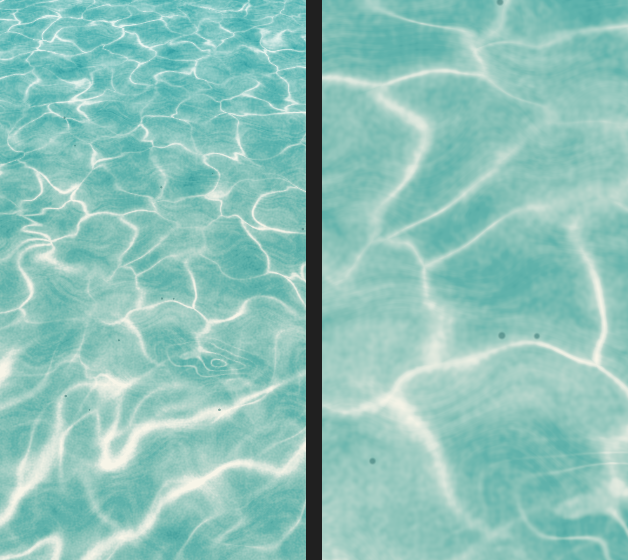
Left, the full canvas; right, a detail of the centre.
Write a WebGL 2 fragment shader that draws this texture.

```glsl
#version 300 es
precision highp float;

uniform vec2 u_resolution;
out vec4 fragColor;

vec2 hash2(vec2 p) {
    vec3 q = fract(vec3(p.xyx) * vec3(0.1031, 0.1030, 0.0973));
    q += dot(q, q.yzx + 33.33);
    return fract((q.xx + q.yz) * q.zy);
}

float cornerSlope(vec2 cell, vec2 offset) {
    return dot(hash2(cell) * 2.0 - 1.0, offset);
}

// Gradient noise, centred on zero
float noise(vec2 p) {
    vec2 i = floor(p), f = fract(p);
    vec2 u = f * f * f * (f * (f * 6.0 - 15.0) + 10.0);
    vec2 e = vec2(1.0, 0.0);
    float low = mix(cornerSlope(i, f), cornerSlope(i + e, f - e), u.x);
    float high = mix(cornerSlope(i + e.yx, f - e.yx), cornerSlope(i + 1.0, f - 1.0), u.x);
    return mix(low, high, u.y);
}

float fbm(vec2 p) {
    float sum = 0.0, amp = 1.0;
    for (int i = 0; i < 4; i++) {
        sum += amp * noise(p);
        p = mat2(1.6, 1.2, -1.2, 1.6) * p + 17.3;
        amp *= 0.5;
    }
    return sum;
}

vec2 warp(vec2 p, float freq, float amount) {
    return p + amount * vec2(noise(p * freq + 41.7), noise(p * freq + 93.1));
}

// Gap between the two nearest cell centres, zero on cell borders
float cellBorder(vec2 p) {
    vec2 i = floor(p), f = fract(p);
    float first = 8.0, second = 8.0;
    for (int y = -1; y <= 1; y++) {
        for (int x = -1; x <= 1; x++) {
            vec2 cell = vec2(x, y);
            float d = length(cell + 0.05 + 0.9 * hash2(i + cell) - f);
            second = min(second, max(first, d));
            first = min(first, d);
        }
    }
    return second - first;
}

float thread(float d, float width) {
    float w = max(width, 0.8 * fwidth(d));
    return (width / w) * exp(-d * d / (w * w));
}

// Long slanted filaments: soft halo with a bright core
float filaments(vec2 p, vec2 stretch, float width) {
    vec2 q = mat2(0.77, -0.64, 0.64, 0.77) * p;
    q = warp(warp(q, 2.6, 0.14), 7.0, 0.05) * stretch;
    float d = abs(noise(q));
    float strength = smoothstep(-0.4, 0.15, noise(q * 0.8 + 61.0));
    float core = width * (1.0 + 1.6 * noise(q * 1.5 + 23.0));
    return strength * (0.6 * thread(d, core) + 0.34 * exp(-d * 10.0));
}

// Nested contour lines inside an elliptical patch
float swirl(vec2 p, vec2 centre, vec2 radius) {
    vec2 q = (p - centre) / radius;
    float level = length(warp(q, 1.1, 0.8)) * 3.2 + noise(q * 1.7) * 1.5;
    float d = abs(fract(level) - 0.5);
    return thread(d, 0.11) * exp(-dot(q, q) * 1.6);
}

float specks(vec2 p, float density) {
    vec2 g = p * density;
    vec2 h = hash2(floor(g) + 7.0);
    float radius = 0.02 + 0.06 * h.y;
    float d = length(fract(g) - 0.2 - 0.6 * h.yx);
    return step(0.975, h.x) * smoothstep(radius + 0.05, radius - 0.02, d);
}

vec3 waterRamp(float t) {
    vec3 c = mix(vec3(0.25, 0.62, 0.61), vec3(0.38, 0.70, 0.67), smoothstep(-0.1, 0.2, t));
    c = mix(c, vec3(0.51, 0.75, 0.71), clamp((t - 0.2) * 5.0, 0.0, 1.0));
    c = mix(c, vec3(0.62, 0.80, 0.76), clamp((t - 0.4) * 5.0, 0.0, 1.0));
    c = mix(c, vec3(0.72, 0.84, 0.80), clamp((t - 0.6) * 5.0, 0.0, 1.0));
    c = mix(c, vec3(0.85, 0.90, 0.86), clamp((t - 0.8) * 5.0, 0.0, 1.0));
    return mix(c, vec3(0.97, 0.96, 0.91), clamp((t - 1.0) * 3.0, 0.0, 1.0));
}

void main() {
    vec2 uv = gl_FragCoord.xy / u_resolution.x;
    float height = gl_FragCoord.y / u_resolution.y;

    // Receding water plane
    float depth = 1.0 / (1.6 - height);
    vec2 plane = vec2((uv.x - 0.5) * 5.4, 14.0) * depth + 20.0;
    float near = smoothstep(0.47, 0.25, height);

    // Net of refracted light
    float border = cellBorder(warp(warp(plane, 0.9, 0.9), 2.3, 0.32));
    float patchy = smoothstep(-0.3, 0.25, noise(plane * 0.8 + 5.0));
    float width = 0.075 + 0.1 * max(noise(plane * 1.4 + 31.0), -0.3);
    float net = 0.40 * exp(-border * 5.0) * (0.45 + 0.55 * patchy);
    net += 0.48 * thread(border, width) * (0.12 + 0.88 * patchy);

    // Shaded body, fine ripples and sand grain
    float light = 0.31 + 0.50 * fbm(plane * 0.95 + 12.0);
    light += 0.24 * fbm(warp(plane, 1.5, 0.9) * vec2(2.6, 6.0));
    light += 0.16 * noise(uv * 130.0) + 0.10 * noise(uv * 60.0);

    light += net * mix(1.0, 0.22, near);
    light += near * filaments(uv, vec2(1.7, 4.6), 0.07);
    light += 0.5 * near * filaments(uv + 3.7, vec2(3.4, 8.0), 0.06);
    light += 0.6 * swirl(uv, vec2(0.67, 0.65), vec2(0.17, 0.08));

    vec3 colour = waterRamp(light);
    colour += vec3(-0.05, 0.01, 0.035) * smoothstep(0.55, 1.0, height);
    colour = mix(colour, vec3(0.20, 0.45, 0.44), 0.55 * specks(uv, 22.0));
    fragColor = vec4(clamp(colour, 0.0, 1.0), 1.0);
}
```
